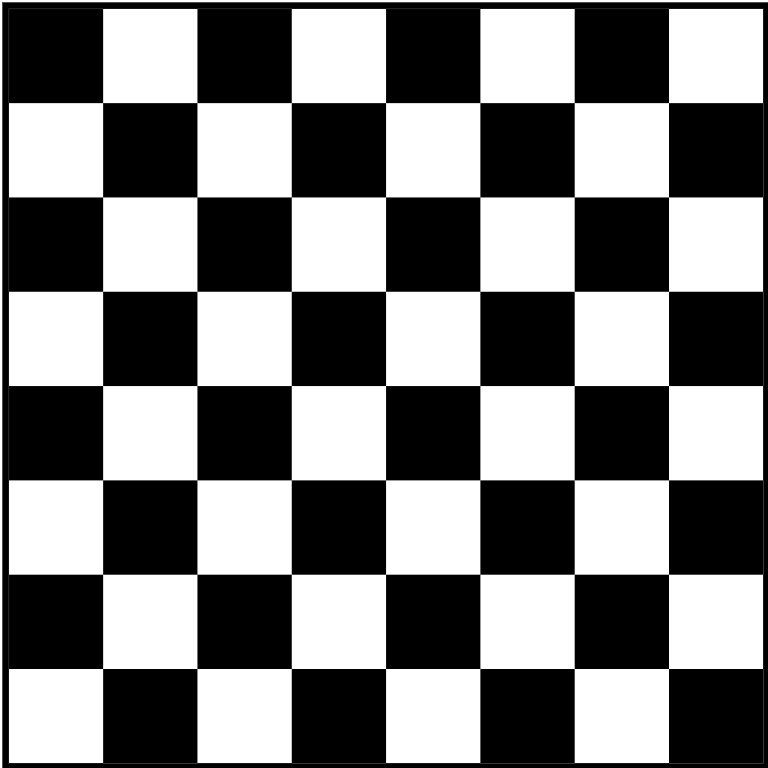
A Shadertoy shader for this pattern:

```glsl
// Black and white checkerboard, eight by eight, inside a thin black frame
#define CELLS 8.0
#define BOARD_START 0.0115   // left and top edge of the squares
#define CELL_SIZE 0.1228
#define FRAME_START 0.0030   // left and top edge of the frame
#define SEAM_WIDTH 0.0010
#define SEAM_STRENGTH 0.15
#define INK vec3(0.0)
#define PAPER vec3(1.0)

// Coverage of a region from its signed distance, positive inside
float coverage(float dist, float pixel) {
    return clamp(dist / pixel + 0.5, 0.0, 1.0);
}

// Stripe sign per axis: +1 in even cells, -1 in odd ones, smooth between
vec2 stripeSign(vec2 cellPos, float pixel) {
    vec2 m = mod(cellPos + 0.5, 2.0) - 0.5;
    vec2 dist = (0.5 - abs(m - 0.5)) * CELL_SIZE;
    return clamp(2.0 * dist / pixel, -1.0, 1.0);
}

void mainImage(out vec4 fragColor, in vec2 fragCoord) {
    // Canvas units, measured from the upper left corner
    vec2 uv = fragCoord / iResolution.xy;
    uv.y = 1.0 - uv.y;
    float pixel = 1.0 / min(iResolution.x, iResolution.y);

    // Alternating squares
    vec2 stripes = stripeSign((uv - BOARD_START) / CELL_SIZE, pixel);
    float light = 0.5 - 0.5 * stripes.x * stripes.y;

    // Signed distance to the square board, positive inside
    float halfBoard = 0.5 * CELLS * CELL_SIZE;
    vec2 inset = halfBoard - abs(uv - BOARD_START - halfBoard);
    float boardDist = min(inset.x, inset.y);
    light *= coverage(boardDist, pixel);

    // Faint seam where dark squares meet the frame
    float seamCover = clamp((0.5 * (SEAM_WIDTH + pixel) - abs(boardDist)) / pixel,
                            0.0, min(1.0, SEAM_WIDTH / pixel));
    light = max(light, SEAM_STRENGTH * seamCover);

    // Frame runs off the right and bottom, leaving a paper margin elsewhere
    float frameDist = min(uv.x, uv.y) - FRAME_START;
    light = mix(1.0, light, coverage(frameDist, pixel));

    fragColor = vec4(mix(INK, PAPER, light), 1.0);
}
```
